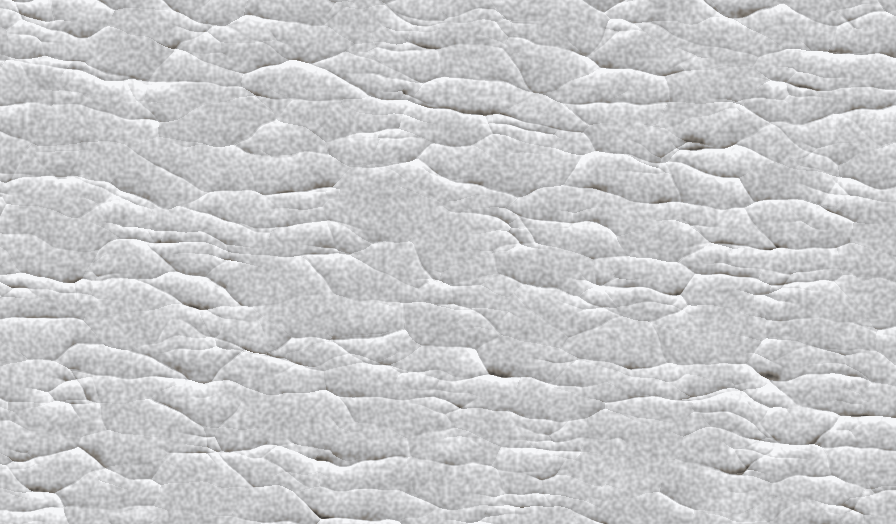
Write a WebGL 2 fragment shader that draws this texture.

```glsl
#version 300 es
precision highp float;
// White stucco wall: long thin trowel ridges with raking light and sandy grain.

uniform vec2 u_resolution;
out vec4 fragColor;

// All lengths are in canvas heights.
const vec2  LIGHT = vec2(0.18, 0.98);        // slopes rising this way are lit
const vec2  RIDGE_CELLS = vec2(6.2, 16.0);   // main ridges per unit
const vec2  CREASE_CELLS = vec2(9.0, 23.0);  // finer secondary ridges
const float LIT_WIDTH = 0.0125;
const float SHADE_WIDTH = 0.0095;
const float LIT_GAIN = 0.25;
const float SHADE_GAIN = 0.36;
const float SHEAR = 0.10;                    // ridges sink to the right
const float WARP = 0.030;
const float GRAIN_SCALE = 125.0;
const float GRAIN_GAIN = 0.15;
const float BASE_TONE = 0.765;
const vec3  COOL_TINT = vec3(0.996, 0.999, 1.008);
const vec3  WARM_TINT = vec3(1.05, 1.0, 0.94);
const uint  HASH_MUL = 1664525u;
const uint  HASH_ADD = 1013904223u;

vec2 hash2(vec2 cell) {
    uvec2 v = uvec2(ivec2(cell)) * HASH_MUL + HASH_ADD;
    for (int i = 0; i < 2; i++) {
        v.x += v.y * HASH_MUL;
        v.y += v.x * HASH_MUL;
        v ^= v >> 16u;
    }
    return vec2(v & 0xffffu) / 65535.0;
}

float cornerRamp(vec2 cell, vec2 offset) {
    float angle = 6.28318 * hash2(cell).x;
    return dot(vec2(cos(angle), sin(angle)), offset);
}

// Gradient noise, roughly -0.7 to 0.7
float gradientNoise(vec2 p) {
    vec2 i = floor(p), f = p - i;
    vec2 u = f * f * f * (f * (f * 6.0 - 15.0) + 10.0);
    vec2 e = vec2(0.0, 1.0);
    return mix(mix(cornerRamp(i, f), cornerRamp(i + e.yx, f - e.yx), u.x),
               mix(cornerRamp(i + e.xy, f - e.xy), cornerRamp(i + e.yy, f - e.yy), u.x), u.y);
}

vec2 noisePair(vec2 p) {
    return vec2(gradientNoise(p), gradientNoise(p + 57.3));
}

vec2 cellCentre(vec2 cell, float seed) {
    return cell + 0.08 + 0.84 * hash2(cell + seed);
}

// Light on ridges along stretched cell borders: x = lit side, y = shaded side
vec2 ridgeLight(vec2 p, vec2 cells, float seed, float pixel) {
    vec2 q = p * cells, home = floor(q), nearId = home, near = vec2(9.0);
    for (int y = -1; y <= 1; y++)
    for (int x = -1; x <= 1; x++) {
        vec2 id = home + vec2(x, y);
        vec2 toCentre = cellCentre(id, seed) - q;
        if (dot(toCentre, toCentre) < dot(near, near)) { near = toCentre; nearId = id; }
    }
    vec2 light = vec2(0.0);
    for (int y = -2; y <= 2; y++)
    for (int x = -2; x <= 2; x++) {
        vec2 id = home + vec2(x, y);
        if (id == nearId) continue;
        vec2 other = cellCentre(id, seed) - q;
        vec2 across = normalize(other - near);
        vec2 slope = across * cells;
        float stretch = length(slope);
        float dist = max(dot(0.5 * (near + other), across) / stretch, 0.0);
        float facing = dot(slope / stretch, LIGHT);
        float strength = smoothstep(0.15, 0.85, hash2(id + nearId + seed).x);
        float crest = strength * smoothstep(0.0, pixel, dist);
        light += crest * vec2(max(facing, 0.0) * exp(-dist / LIT_WIDTH),
                              max(-facing, 0.0) * exp(-dist / SHADE_WIDTH));
    }
    return light;
}

void main() {
    vec2 p = gl_FragCoord.xy / u_resolution.y;
    float pixel = 1.0 / u_resolution.y;

    // Bend the ridge net
    vec2 bent = p + vec2(0.0, SHEAR * p.x);
    bent += WARP * noisePair(p * 6.5) + 0.3 * WARP * noisePair(p * 21.0 + 11.0);

    // Ridges swell, fade out and overlap
    float swell = smoothstep(-0.4, 0.35, gradientNoise(p * vec2(7.0, 13.0) + 31.0));
    float patches = smoothstep(-0.1, 0.4, gradientNoise(p * vec2(6.0, 10.0) + 83.0));
    vec2 light = ridgeLight(bent, RIDGE_CELLS, 17.0, pixel) * mix(0.45, 1.1, swell);
    light += ridgeLight(bent + 0.37, CREASE_CELLS, 401.0, pixel) * 0.65 * patches;

    // Deep shadow gathers in short smudges under the crests
    float smudge = smoothstep(-0.1, 0.5, gradientNoise(p * vec2(17.0, 26.0) + 5.0));
    float tone = BASE_TONE + LIT_GAIN * min(light.x, 1.0);
    tone -= SHADE_GAIN * min(light.y, 1.2) * mix(0.45, 1.25, smudge);

    // Gentle undulation and sandy grain
    tone += 0.05 * gradientNoise(p * vec2(9.0, 18.0) + 140.0);
    float grain = gradientNoise(p * GRAIN_SCALE)
                + 0.6 * gradientNoise(p * GRAIN_SCALE * 0.53 + 19.0);
    tone += GRAIN_GAIN * grain;

    // Warm brown in the deepest shade, cool white elsewhere
    tone = clamp(tone, 0.25, 0.97);
    vec3 tint = mix(WARM_TINT, COOL_TINT, smoothstep(0.42, 0.66, tone));
    fragColor = vec4(min(tone * tint, 1.0), 1.0);
}
```
